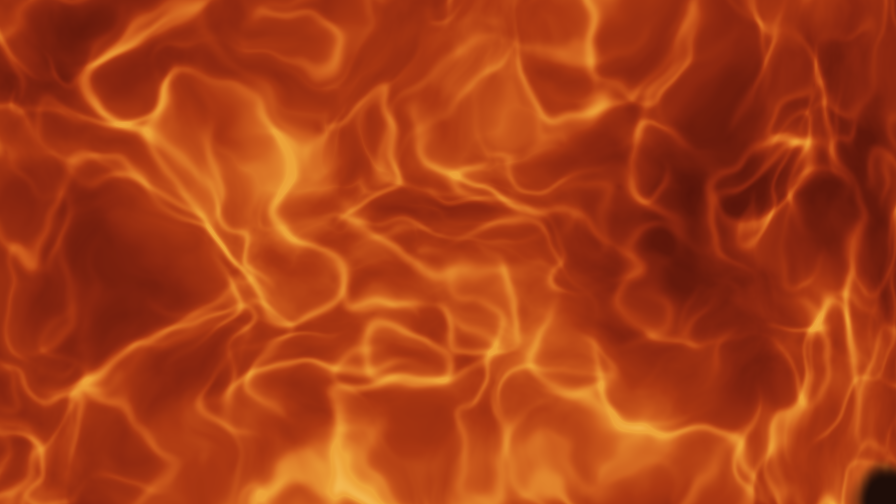
This texture is drawn by a WebGL 1 fragment shader. Its source:

```glsl
precision highp float;
uniform vec2 u_resolution;

vec2 gradientAt(vec2 cell) {
  float angle = 6.2832 * fract(sin(dot(cell, vec2(127.1, 311.7))) * 43758.55);
  return vec2(cos(angle), sin(angle));
}

// Gradient noise, centred on zero
float noise(vec2 p) {
  vec2 i = floor(p), f = p - i;
  vec2 u = f * f * f * (f * (f * 6.0 - 15.0) + 10.0);
  vec2 e = vec2(1.0, 0.0);
  float low = mix(dot(gradientAt(i), f), dot(gradientAt(i + e), f - e), u.x);
  float high = mix(dot(gradientAt(i + e.yx), f - e.yx),
                   dot(gradientAt(i + 1.0), f - 1.0), u.x);
  return mix(low, high, u.y);
}

float fbm(vec2 p) {
  float sum = 0.0, amplitude = 1.0;
  for (int i = 0; i < 4; i++) {
    sum += amplitude * noise(p);
    p = mat2(1.6, 1.2, -1.2, 1.6) * p + 3.7;
    amplitude *= 0.47;
  }
  return sum;
}

// Curled sheet of flame: a bright rim with a glow fading to one side
float flameSheet(vec2 p, float width) {
  float n = noise(p);
  vec2 slope = vec2(noise(p + vec2(0.02, 0.0)), noise(p + vec2(0.0, 0.02))) - n;
  float d = n / (length(slope) / 0.02 + 0.25);
  float rim = exp(-d * d / (width * width)) + 0.4 * exp(-abs(d) / (width * 2.5));
  float glow = smoothstep(-width, width, d) * exp(-max(d, 0.0) * 5.0);
  float strength = smoothstep(-0.25, 0.4, noise(p * 0.8 + 19.3));
  return strength * (1.1 * rim + 0.65 * glow);
}

// Ramp from deep red embers to yellow flame
vec3 fireColor(float heat) {
  vec3 c = mix(vec3(0.30, 0.06, 0.03), vec3(0.38, 0.09, 0.04), smoothstep(-2.8, -1.9, heat));
  c = mix(c, vec3(0.55, 0.15, 0.06), clamp((heat + 1.9) / 0.98, 0.0, 1.0));
  c = mix(c, vec3(0.68, 0.22, 0.07), clamp((heat + 0.92) / 0.86, 0.0, 1.0));
  c = mix(c, vec3(0.80, 0.35, 0.11), clamp((heat + 0.06) / 0.72, 0.0, 1.0));
  c = mix(c, vec3(0.87, 0.48, 0.16), clamp((heat - 0.66) / 0.59, 0.0, 1.0));
  c = mix(c, vec3(0.93, 0.63, 0.22), clamp((heat - 1.25) / 0.71, 0.0, 1.0));
  return mix(c, vec3(0.96, 0.74, 0.34), smoothstep(2.1, 3.6, heat));
}

float softSpot(vec2 p, vec2 center, vec2 size) {
  vec2 d = (p - center) / size;
  return exp(-dot(d, d));
}

void main() {
  vec2 p = gl_FragCoord.xy / u_resolution.y;
  float aspect = u_resolution.x / u_resolution.y;

  // Swirl the domain and squeeze the right side into upright folds
  vec2 q = p + 0.15 * vec2(fbm(p * 2.1 + 4.0), fbm(p * 2.1 + 31.0));
  q.x += 0.8 * max(p.x - 0.84 * aspect, 0.0);

  // Smoky body of the fire
  float heat = -0.73 + 1.35 * fbm(q * 2.4 + 8.0) + 0.5 * fbm(q * 8.0 + 2.0);

  // Overlapping sheets, each layer finer and turned
  vec2 s = q * 2.2 + 5.0;
  float width = 0.024;
  for (int i = 0; i < 5; i++) {
    heat += flameSheet(s, width) * (1.0 - 0.12 * float(i));
    s = mat2(1.05, 0.8, -0.8, 1.05) * s + 11.3;
    width *= 1.22;
  }

  // Wispy bright heart, dim upper corners and glowing lower edge
  float heart = softSpot(p, vec2(0.42 * aspect, 0.66), vec2(0.42, 0.26));
  float wisps = 1.0 - abs(noise(q * vec2(6.0, 10.0) + fbm(q * 4.0))) * 3.0;
  heat += heart * (0.6 + 0.45 * wisps);
  heat -= 0.75 * softSpot(p, vec2(0.84 * aspect, 0.72), vec2(0.4, 0.35));
  heat -= 0.45 * softSpot(p, vec2(0.06 * aspect, 0.8), vec2(0.3, 0.25));
  heat += 0.7 * softSpot(p, vec2(0.8 * aspect, 0.08), vec2(0.35, 0.13));

  // Unlit corner
  float corner = softSpot(p, vec2(aspect, 0.0), vec2(0.13, 0.11)) + 0.15 * fbm(q * 6.0);
  vec3 color = mix(fireColor(heat * 1.05), vec3(0.12, 0.05, 0.03), smoothstep(0.45, 0.85, corner));
  gl_FragColor = vec4(color, 1.0);
}
```
